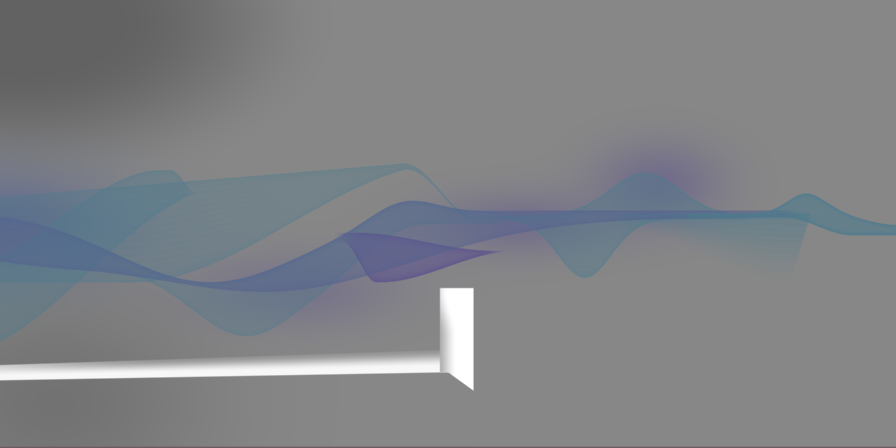
Give the GLSL for this background, as a Shadertoy shader.

```glsl
// Translucent teal and violet ribbons drifting over a soft grey backdrop,
// with a glossy white bar and post below. Each ribbon fills the space between
// two curves made of ramps and bumps; glows are gaussian ellipses.

#define BACKDROP vec3(0.53)
#define SHADOW vec3(0.385)
#define TEAL vec3(0.31, 0.48, 0.55)
#define BLUE vec3(0.33, 0.38, 0.56)
#define VIOLET vec3(0.37, 0.34, 0.55)
#define STRANDS 14.0
#define RIM_WIDTH 0.006
#define RIM_GAIN 0.55

float ramp(float a, float b, float x) { return smoothstep(a, b, x); }

float bump(float x, float centre, float width) {
    float d = (x - centre) / width;
    return exp(-d * d);
}

float glow(vec2 p, vec2 centre, vec2 radius) {
    vec2 d = (p - centre) / radius;
    return exp(-dot(d, d));
}

// Soft-edged step, about one pixel wide at any resolution
float above(float d) {
    float pixel = 1.0 / iResolution.y;
    return smoothstep(-pixel, pixel, d);
}

// Blend a sheet between two heights, with fine strands and denser rims
vec3 ribbon(vec3 col, vec2 p, float a, float b, vec2 span, vec3 tint, float alpha) {
    float top = max(a, b), low = min(a, b);
    float thick = max(top - low, 0.001);
    float mask = above(top - p.y) * above(p.y - low)
               * ramp(span.x, span.x + 0.06, p.x)
               * (1.0 - ramp(span.y - 0.06, span.y, p.x));
    float strandPixels = thick / STRANDS * iResolution.y;
    float strands = cos(6.2832 * STRANDS * (p.y - low) / thick)
                  * ramp(2.0, 6.0, strandPixels);
    float rim = exp(-max(min(top - p.y, p.y - low), 0.0) / RIM_WIDTH);
    float density = alpha * (0.85 + 0.07 * strands + RIM_GAIN * rim);
    return mix(col, tint, mask * min(density, 1.0));
}

vec3 backdrop(vec2 p) {
    float upper = 1.0 - ramp(0.3, 1.08, length((p - vec2(0.05, 0.95)) / vec2(0.68, 0.36)));
    vec3 col = mix(BACKDROP, SHADOW, upper);
    col = mix(col, vec3(0.42), 0.75 * glow(p, vec2(0.12, 0.1), vec2(0.34, 0.24)));
    col = mix(col, BLUE, 0.75 * glow(p, vec2(0.0, 0.5), vec2(0.28, 0.12)));
    col = mix(col, VIOLET, 0.55 * glow(p, vec2(1.47, 0.59), vec2(0.14, 0.09)));
    col = mix(col, VIOLET, 0.5 * glow(p, vec2(1.16, 0.5), vec2(0.2, 0.07)));
    return mix(col, VIOLET, 0.4 * glow(p, vec2(0.66, 0.35), vec2(0.22, 0.08)));
}

vec3 ribbons(vec3 col, vec2 p) {
    float x = p.x;
    // Two long threads bound the central blue band
    float thread = 0.53 - 0.16 * bump(x, 0.47, 0.3) + 0.04 * bump(x, 0.9, 0.1)
                 - 0.035 * ramp(1.8, 2.0, x);
    float lowThread = 0.515 - 0.165 * bump(x, 0.6, 0.45) - 0.07 * bump(x, 0.0, 0.3);

    // Left sheet with a curled tip
    float curl = 0.40 + 0.22 * ramp(-0.1, 0.36, x) - 0.05 * ramp(0.38, 0.44, x);
    float curlBase = 0.21 + 0.37 * ramp(-0.1, 0.5, x);
    col = ribbon(col, p, curl, curlBase, vec2(-0.1, 0.46), TEAL, 0.45);

    // Broad sheet rising to a peak, and the lobe hanging under it
    float crest = mix(0.56 + 0.083 * x, 0.515, ramp(0.9, 1.06, x));
    float fold = 0.37 + 0.265 * ramp(0.3, 1.0, x) - 0.125 * ramp(0.9, 1.06, x);
    col = ribbon(col, p, crest, min(fold, crest), vec2(-0.1, 1.3), TEAL, 0.4);
    float lobe = 0.40 - 0.15 * bump(x, 0.55, 0.17) + 0.1 * ramp(0.7, 0.95, x);
    col = ribbon(col, p, thread, lobe, vec2(0.1, 1.15), TEAL, 0.4);

    // Violet pocket
    float pocketTop = 0.48 - 0.04 * ramp(0.8, 1.1, x);
    float pocketLow = 0.37 + 0.07 * ramp(0.85, 1.15, x) + 0.09 * (1.0 - ramp(0.765, 0.84, x));
    col = ribbon(col, p, pocketTop, pocketLow, vec2(0.74, 1.14), VIOLET, 0.75);

    // Fading veil with a slanted right side
    float veilLow = 0.48 - 0.13 * ramp(1.4, 1.76, x);
    float veil = above(1.81 - 0.3 * (0.523 - p.y) - x) * ramp(veilLow, 0.53, p.y);
    col = ribbon(col, p, 0.523, veilLow, vec2(1.35, 1.9), TEAL, 0.6 * veil);

    // Right wave, central band and tail
    float wave = 0.52 + 0.095 * bump(x, 1.44, 0.11);
    float trough = 0.51 - 0.13 * bump(x, 1.305, 0.085);
    col = ribbon(col, p, wave, trough, vec2(1.08, 1.7), TEAL, 0.5);
    col = ribbon(col, p, thread, lowThread, vec2(-0.1, 1.8), BLUE, 0.5);
    float tail = 0.523 + 0.045 * bump(x, 1.8, 0.06) - 0.025 * ramp(1.85, 2.0, x);
    float tailLow = 0.515 - 0.04 * ramp(1.75, 1.9, x);
    return ribbon(col, p, tail, tailLow, vec2(1.5, 2.1), TEAL, 0.7);
}

// White bar, brightest along its lower side, joined to an upright post
vec3 barAndPost(vec3 col, vec2 p) {
    float low = 0.151 + 0.018 * p.x, top = 0.185 + 0.034 * p.x;
    float height = (p.y - low) / (top - low);
    float bar = above(p.y - low) * above(top - p.y) * above(1.01 - p.x);
    float shade = mix(0.97, 0.58, ramp(0.25, 1.0, height) * ramp(-0.3, 0.4, p.x));
    col = mix(col, vec3(shade), bar);
    float foot = 0.169 - 0.72 * max(p.x - 1.0, 0.0);
    float post = above(p.x - 0.982) * above(1.057 - p.x)
               * above(0.357 - p.y) * above(p.y - foot);
    float light = ramp(0.975, 1.02, p.x + 0.02 * ramp(0.25, 0.35, p.y));
    return mix(col, vec3(mix(0.66, 1.0, light)), post);
}

void mainImage(out vec4 fragColor, in vec2 fragCoord) {
    vec2 p = fragCoord / iResolution.xy * vec2(2.0, 1.0);
    vec3 col = barAndPost(ribbons(backdrop(p), p), p);
    col = mix(vec3(0.42, 0.36, 0.38), col, above(p.y - 0.003));
    fragColor = vec4(col, 1.0);
}
```
